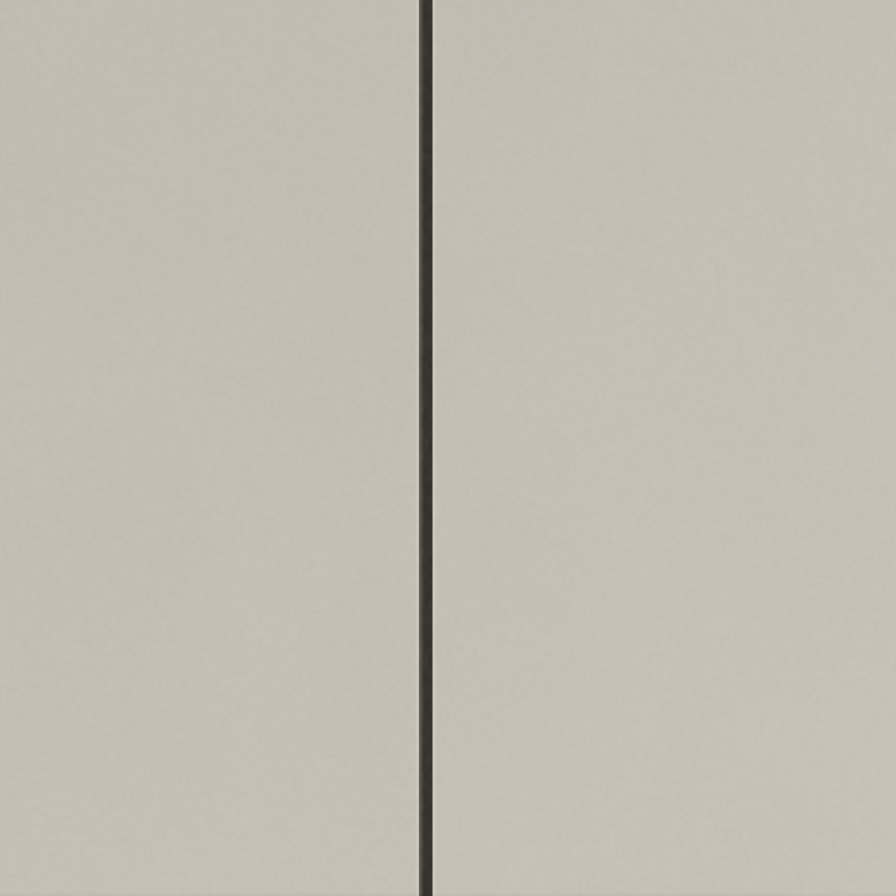
Reproduce this texture procedurally as a WebGL 2 fragment shader.

```glsl
#version 300 es
precision highp float;
// Two matte greige panels divided by a narrow dark vertical groove.

#define GROOVE_X 0.4752
#define GROOVE_HALF 0.0075
#define EDGE_SOFT 0.0011
#define RIM_WIDTH 0.0016
#define RIM_GAIN 0.045
#define GRAIN_GAIN 0.012
#define MOTTLE_GAIN 0.010
#define PANEL_COLOR vec3(0.768, 0.748, 0.708)
#define GROOVE_COLOR vec3(0.215, 0.200, 0.178)
#define LIP_COLOR vec3(0.330, 0.320, 0.285)

uniform vec2 u_resolution;
out vec4 fragColor;

float hash(vec2 p) {
    vec3 q = fract(vec3(p.xyx) * 0.1031);
    q += dot(q, q.yzx + 33.33);
    return fract((q.x + q.y) * q.z);
}

float valueNoise(vec2 p) {
    vec2 cell = floor(p);
    vec2 f = fract(p);
    f = f * f * (3.0 - 2.0 * f);
    float low = mix(hash(cell), hash(cell + vec2(1.0, 0.0)), f.x);
    float high = mix(hash(cell + vec2(0.0, 1.0)), hash(cell + vec2(1.0)), f.x);
    return mix(low, high, f.y);
}

// Layered noise centred on zero
float fbm(vec2 p) {
    float sum = 0.0;
    float weight = 0.5;
    for (int i = 0; i < 4; i++) {
        sum += weight * (valueNoise(p) - 0.5);
        p = p * 2.03 + 17.1;
        weight *= 0.5;
    }
    return sum;
}

// Painted surface: broad light, faint mottling and fine grain
vec3 panelSurface(vec2 uv) {
    float light = 0.012 * (uv.x - 0.5) + 0.014 * (0.5 - uv.y);
    light += MOTTLE_GAIN * fbm(uv * vec2(7.0, 5.0) + 3.0);
    light += GRAIN_GAIN * (valueNoise(uv * 230.0) - 0.5);
    vec3 warmth = vec3(0.006, 0.0, -0.004) * fbm(uv * 5.0 + 40.0);
    return PANEL_COLOR + light + warmth;
}

// Groove interior: lighter left lip falling into a dark core
vec3 grooveInterior(vec2 uv, float across) {
    float lip = 1.0 - smoothstep(-0.75, -0.2, across);
    vec3 color = mix(GROOVE_COLOR, LIP_COLOR, lip);
    return color + 0.03 * (valueNoise(uv * vec2(250.0, 120.0)) - 0.5);
}

void main() {
    vec2 uv = gl_FragCoord.xy / u_resolution;
    float offset = uv.x - GROOVE_X;
    float dist = abs(offset) - GROOVE_HALF;
    float soft = max(EDGE_SOFT, 0.6 / u_resolution.x);

    vec3 color = panelSurface(uv);

    // Thin bright rims beside the groove
    float rimPos = (dist - RIM_WIDTH) / RIM_WIDTH;
    color += RIM_GAIN * exp(-rimPos * rimPos);

    // Recessed groove
    float grooveMask = 1.0 - smoothstep(-soft, soft, dist);
    color = mix(color, grooveInterior(uv, offset / GROOVE_HALF), grooveMask);

    // Faint shade along the bottom edge
    color *= 1.0 - 0.03 * (1.0 - smoothstep(0.0, 0.004, uv.y));

    fragColor = vec4(color, 1.0);
}
```
